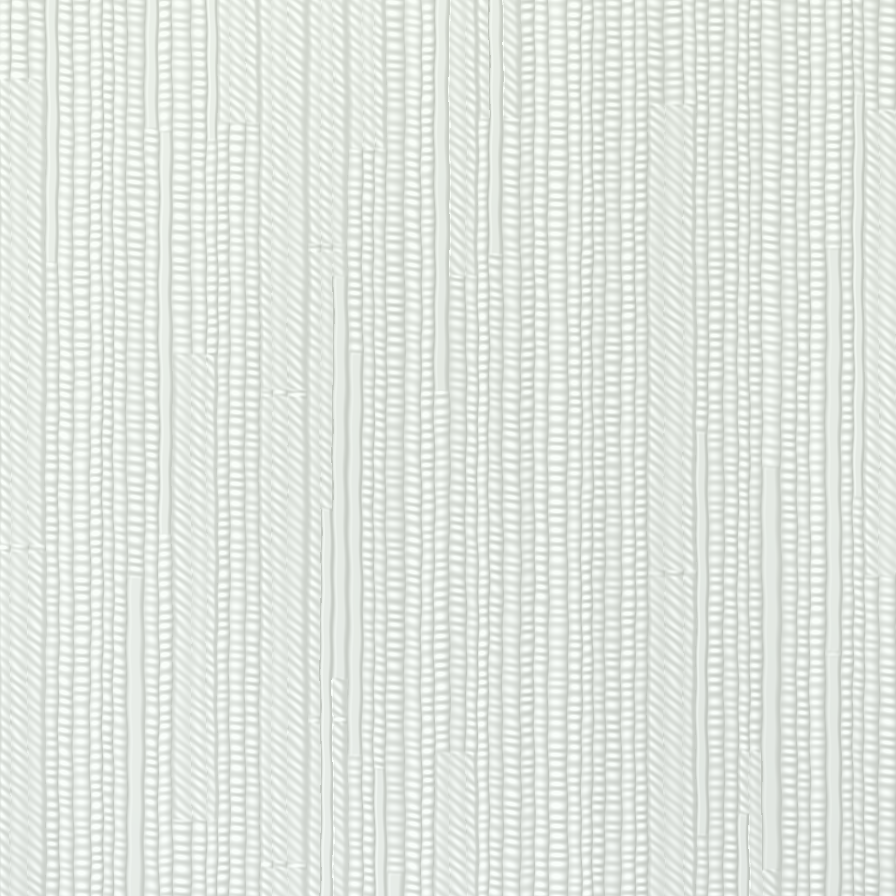
A WebGL 1 fragment shader for this texture:

```glsl
#ifdef GL_FRAGMENT_PRECISION_HIGH
precision highp float;
#else
precision mediump float;
#endif
// Pale embossed wallcovering: narrow vertical cords of small beads, bands of
// slanted twill and a few smooth bars. A height field is built from hashed
// columns and layered sines, then lit softly from the upper left.

uniform vec2 u_resolution;

const float TAU = 6.2832;

float hash(vec2 cell) {
  return fract(sin(dot(cell, vec2(12.99, 78.23))) * 43758.5);
}

// 0 at both ends of a unit cell, 1 inside
float inset(float f, float margin) {
  return smoothstep(0.0, margin, f) * smoothstep(0.0, margin, 1.0 - f);
}

// Weight of a feature that fills some random vertical runs of a column
float runWeight(float id, float y, float share) {
  float run = y + 9.0 * hash(vec2(id, 3.0));
  float chosen = step(1.0 - share, hash(vec2(id + 40.0, floor(run))));
  return chosen * inset(fract(run), 0.012);
}

float embossHeight(vec2 p) {
  // Slightly wavering threads of uneven width
  p.x += 0.0007 * sin(p.y * 23.0 + 4.0 * sin(p.x * 19.0))
       + 0.0005 * sin(p.y * 97.0 + p.x * 130.0);
  float s = p.x * 62.0;
  s += 0.14 * sin(s * 1.7) + 0.16 * sin(s * 0.73 + 1.0);

  float column = floor(s);
  float across = fract(s);
  float band = floor(s / 3.0);
  float bandAcross = fract(s / 3.0);

  float wobble = 0.13 * sin(p.y * 71.0 + column * 2.7)
               + 0.1 * sin(p.y * 163.0 + column * 5.1);
  float strength = 0.85 + 0.25 * sin(p.y * 17.0 + column * 4.3);

  // Cord of small, slightly tilted beads
  float tilt = 0.5 * hash(vec2(column, 17.0)) - 0.05;
  float phase = p.y * 88.0 + across * tilt + hash(vec2(column, 5.0)) + wobble;
  float body = 0.56 + 0.18 * hash(vec2(column, 29.0));
  float cord = pow(sin(across * TAU * 0.5), 0.8)
             * (body + 0.31 * strength * sin(TAU * phase));

  // Twill: slanted ridges running down to the right, broken into grains
  float ridge = sin(TAU * (p.y * 78.0 + p.x * 66.0 + 0.6 * wobble));
  float grain = 0.5 - 0.5 * cos(TAU * across);
  float twill = 0.4 + 0.16 * grain + strength * ridge * (0.2 + 0.12 * grain);
  twill *= 0.2 + 0.8 * inset(bandAcross, 0.13);

  // Smooth raised bar
  float bar = 0.56 * inset(across, 0.3);

  float height = mix(cord, twill, runWeight(band, p.y * 1.9, 0.34));
  return mix(height, bar, runWeight(column + 90.0, p.y * 2.2, 0.07));
}

void main() {
  vec2 p = gl_FragCoord.xy / u_resolution.y;

  // Relief: slopes towards the light brighten, hollows darken
  float height = embossHeight(p);
  float slope = height - embossHeight(p + vec2(-0.0014, 0.0019));
  float tone = 0.57 + 0.78 * slope + 0.8 * (height - 0.44);

  // Broad unevenness of the light
  tone += 0.05 * sin(p.x * 5.0 + 1.5 * sin(p.y * 3.0)) + 0.06 * (p.y - 0.5);

  vec3 shadow = vec3(0.76, 0.78, 0.75);
  vec3 light = vec3(0.975, 0.995, 0.975);
  vec3 color = mix(shadow, light, clamp(tone, 0.0, 1.0));
  color.b += 0.012 * (0.5 - p.y);
  gl_FragColor = vec4(color, 1.0);
}
```
